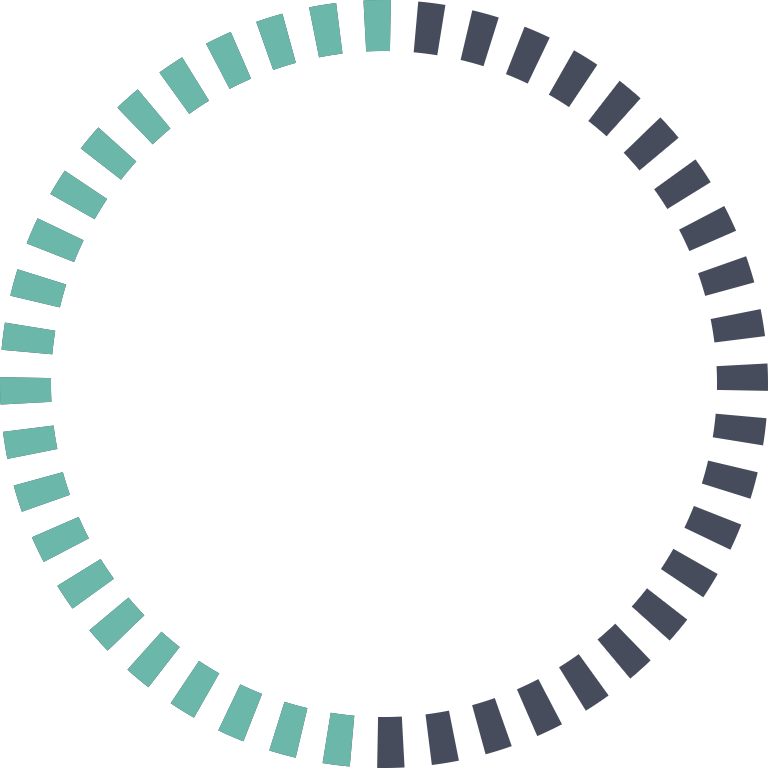
Give the GLSL for this background, as a WebGL 2 fragment shader.

```glsl
#version 300 es
precision highp float;

#define DASH_COUNT 44.0
#define DASH_FILL 0.5
#define DASH_PHASE 0.125
#define OUTER_RADIUS 0.5
#define INNER_RADIUS 0.4336
#define PAPER vec3(1.0)
#define SLATE vec3(0.273, 0.298, 0.361)
#define TEAL vec3(0.42, 0.718, 0.667)

uniform vec2 u_resolution;
out vec4 fragColor;

const float TAU = 6.2831853;

// Share of a pixel inside an edge at the given signed distance
float coverage(float dist, float pixel) {
    return clamp(0.5 - dist / pixel, 0.0, 1.0);
}

void main() {
    float side = min(u_resolution.x, u_resolution.y);
    float pixel = 1.0 / side;
    vec2 p = (gl_FragCoord.xy - 0.5 * u_resolution) / side;
    float radius = length(p);

    // Dash index, counted clockwise from the top
    float turn = atan(p.x, p.y) / TAU * DASH_COUNT + DASH_PHASE;
    float dash = floor(turn + 0.5);
    float offset = abs(turn - dash);

    // Ring band cut into wedges
    float bandDist = max(radius - OUTER_RADIUS, INNER_RADIUS - radius);
    float wedgeDist = (offset - 0.5 * DASH_FILL) * TAU / DASH_COUNT * radius;
    float mask = coverage(bandDist, pixel) * coverage(wedgeDist, pixel);

    // Teal half lies over the slate ring, leaving a faint dark rim
    float isTeal = step(0.5 * DASH_COUNT, mod(dash - 0.5, DASH_COUNT));
    vec3 color = mix(PAPER, SLATE, mask);
    color = mix(color, TEAL, mask * isTeal);

    fragColor = vec4(color, 1.0);
}
```
